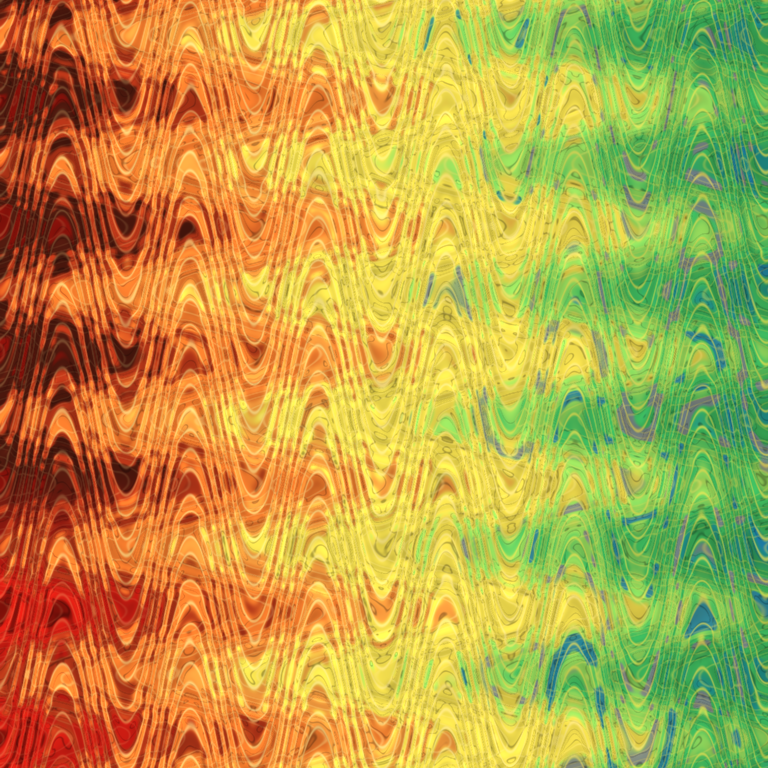
A three.js fragment shader for this background:

```glsl
varying vec2 vUv;

const float WAVE = 37.699112;          // six ripples across the canvas
const vec2 CREST = vec2(0.081, 0.954); // first arch column, top light row
const vec2 SWING = vec2(0.102, 0.139); // sideways and upright ripple size
const float BAND_PHASE = 0.732;
const float BAND_SHIFT = 0.058;
const float COLUMN_SHIFT = 0.030;
const float GRAIN_SHIFT = 0.24;
const float FAN_RATE = 105.0;
const float SAMPLE_STEP = 0.0007;

const vec3 DARK_RED = vec3(0.55, 0.07, 0.04);
const vec3 MAROON = vec3(0.29, 0.09, 0.05);
const vec3 SCARLET = vec3(0.80, 0.11, 0.07);
const vec3 RUST = vec3(0.68, 0.20, 0.09);
const vec3 ORANGE = vec3(0.93, 0.47, 0.17);
const vec3 AMBER = vec3(0.95, 0.60, 0.24);
const vec3 YELLOW = vec3(0.91, 0.83, 0.29);
const vec3 LIME = vec3(0.56, 0.81, 0.34);
const vec3 GREEN = vec3(0.21, 0.63, 0.32);
const vec3 TEAL = vec3(0.10, 0.46, 0.44);
const vec3 CREAM = vec3(1.0, 0.92, 0.58);
const vec3 MAUVE = vec3(0.48, 0.42, 0.52);
const vec3 BLUE = vec3(0.10, 0.42, 0.60);

float hash(vec2 p) {
  return fract(sin(dot(p, vec2(127.1, 311.7))) * 43758.5453);
}

float noise(vec2 p) {
  vec2 cell = floor(p);
  vec2 f = fract(p);
  f = f * f * (3.0 - 2.0 * f);
  float low = mix(hash(cell), hash(cell + vec2(1.0, 0.0)), f.x);
  float high = mix(hash(cell + vec2(0.0, 1.0)), hash(cell + 1.0), f.x);
  return mix(low, high, f.y);
}

float ridge(float value, float center, float width) {
  return 1.0 - smoothstep(0.0, width, abs(value - center));
}

// Warm to cool ramp, with brighter red in the lower left.
vec3 spectrum(float t, float y) {
  vec3 deep = mix(SCARLET, MAROON, smoothstep(0.24, 0.40, y));
  vec3 c = mix(DARK_RED, deep, smoothstep(-0.14, -0.08, t));
  c = mix(c, RUST, smoothstep(0.01, 0.07, t));
  c = mix(c, ORANGE, smoothstep(0.11, 0.20, t));
  c = mix(c, AMBER, smoothstep(0.26, 0.37, t));
  c = mix(c, YELLOW, smoothstep(0.38, 0.46, t));
  c = mix(c, LIME, smoothstep(0.65, 0.74, t));
  c = mix(c, GREEN, smoothstep(0.77, 0.92, t));
  return mix(c, TEAL, smoothstep(1.0, 1.12, t));
}

vec3 rippledColor(vec2 p) {
  // Crossed ripples bend the source into arches and sideways fans.
  vec2 wave = cos(WAVE * (p - CREST));
  vec2 q = p + vec2(SWING.x * wave.y, -SWING.y * wave.x);

  float coarse = noise(q * vec2(15.0, 26.0));
  float fine = noise(q * vec2(34.0, 56.0) + 13.7);
  float grain = mix(coarse, fine, 0.4);
  float wobble = 1.8 * (coarse - 0.5);
  float band = cos(3.0 * WAVE * (q.y - BAND_PHASE) + wobble);
  float fan = sin(FAN_RATE * q.x + 2.0 * wobble);
  float column = pow(abs(wave.x), 8.0);

  float t = q.x + GRAIN_SHIFT * (grain - 0.5);
  t -= BAND_SHIFT * band + COLUMN_SHIFT * column;
  t -= 0.018 * fan;
  vec3 color = spectrum(t, p.y);
  color *= 1.0 - 0.07 * band - 0.04 * fan;

  // Cool patches within the green side.
  float cool = smoothstep(0.64, 0.78, t);
  float patches = noise(q * vec2(15.0, 25.0) + 41.3);
  color = mix(color, MAUVE, cool * smoothstep(0.76, 0.86, patches) * 0.75);
  color = mix(color, BLUE, cool * (1.0 - smoothstep(0.08, 0.17, patches)) * 0.8);

  // Pale threads edge the bands and cross the fans.
  float threads = ridge(band, -0.25, 0.45);
  threads = max(threads, 0.5 * ridge(fan, 0.3, 0.35));
  vec3 paleTone = mix(CREAM, YELLOW, smoothstep(0.55, 0.85, t));
  float paleAmount = 0.22 + 0.46 * smoothstep(0.0, 0.25, t);
  color = mix(color, paleTone, threads * paleAmount);

  // Dark contours follow the bent noise.
  float contour = ridge(sin(17.0 * grain + 15.0 * q.x), 0.0, 0.28);
  color *= 1.0 - 0.30 * contour * (1.0 - 0.7 * threads);
  return color * (1.03 + 0.20 * (fine - 0.5));
}

void main() {
  // Nearby samples soften the compressed folds.
  vec3 color = vec3(0.0);
  for (int i = 0; i < 9; i++) {
    float n = float(i);
    vec2 corner = vec2(mod(n, 3.0), floor((n + 0.5) / 3.0)) - 1.0;
    color += rippledColor(vUv + corner * SAMPLE_STEP);
  }
  gl_FragColor = vec4(color / 9.0, 1.0);
}
```
